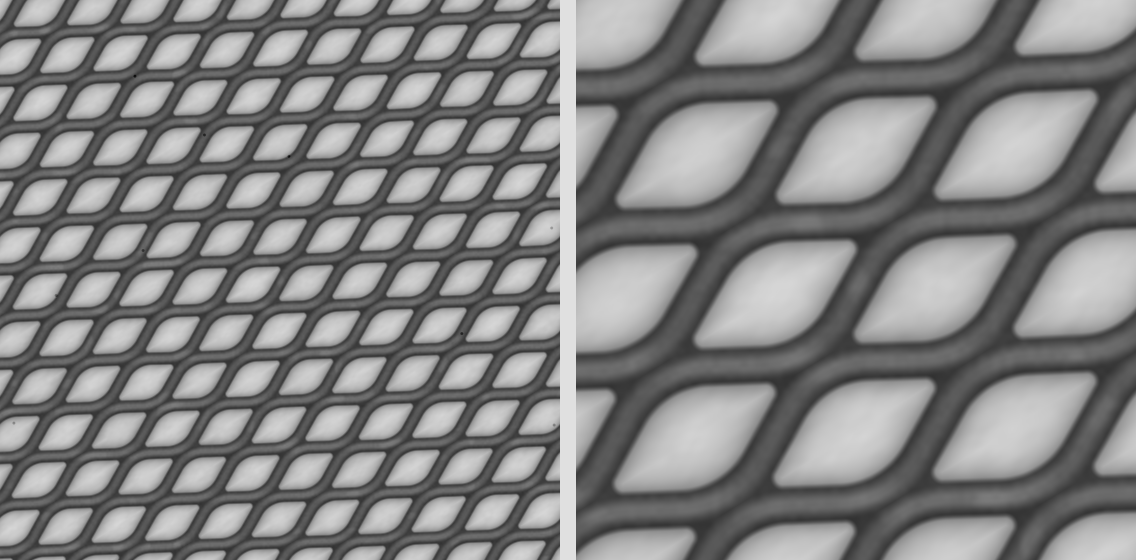
Left, the full canvas; right, a detail of the centre.
Give the GLSL for this texture, as a three.js fragment shader.

```glsl
// Grey expanded-metal mesh over a pale, softly mottled backing.
// Stair-shaped wires touch at nodes; each pixel is placed between four openings
// of a skewed lattice and shaded by its distance to their rounded outlines.

varying vec2 vUv;

// Lattice: step to the next opening across, and to the next row down-left
const vec2 ACROSS = vec2(0.0952, 0.0031);
const vec2 DOWN = vec2(-0.0479, -0.0857);
const vec2 ORIGIN = vec2(0.5, 0.5775);

const float WIRE_WIDTH = 0.0215;
const float BEND_RADIUS = 0.046;
const float TIP_RADIUS = 0.006;
const float EDGE_SOFTNESS = 0.0022;
const float WARP = 0.0016;

const float GROOVE_GREY = 0.225;
const float STEEP_GREY = 0.35;
const float LEVEL_GREY = 0.42;
const float BACKING_SHADE = 0.51;
const float BACKING_LIGHT = 0.825;
const float SHADE_REACH = 0.0085;
const float SPECK_GRID = 26.0;

float cross2(vec2 a, vec2 b) { return a.x * b.y - a.y * b.x; }

float hash(vec2 p) {
  vec3 q = fract(vec3(p.xyx) * 0.1031);
  q += dot(q, q.yzx + 33.33);
  return fract((q.x + q.y) * q.z);
}

float noise(vec2 p) {
  vec2 i = floor(p);
  vec2 f = fract(p);
  f = f * f * (3.0 - 2.0 * f);
  return mix(mix(hash(i), hash(i + vec2(1.0, 0.0)), f.x),
             mix(hash(i + vec2(0.0, 1.0)), hash(i + vec2(1.0, 1.0)), f.x), f.y);
}

// Distance to a rounded corner, from the distances e to its two sides;
// c is the cosine of the angle between the side normals.
float cornerDistance(vec2 e, float c, float radius) {
  e += radius;
  vec2 cone = e - c * e.yx;
  float side = max(e.x, e.y);
  float arc = sqrt(max(dot(e, cone), 0.0) / (1.0 - c * c));
  return (min(cone.x, cone.y) > 0.0 ? arc : side) - radius;
}

void main() {
  // Slight unevenness of the mesh
  vec2 warp = vec2(noise(vUv * 9.0), noise(vUv * 9.0 + 40.0)) - 0.5;
  vec2 p = vUv - ORIGIN + WARP * warp;

  // Skewed lattice coordinates
  float area = cross2(ACROSS, DOWN);
  vec2 grid = vec2(cross2(p, DOWN), cross2(ACROSS, p)) / area;
  vec2 f = fract(grid);
  vec2 pitch = abs(area) / vec2(length(DOWN), length(ACROSS));
  vec2 halfHole = 0.5 * (pitch - WIRE_WIDTH);
  float c = -dot(normalize(ACROSS), normalize(DOWN));

  // Two openings turn a round bend to this node, two a sharp tip
  float bend = min(cornerDistance(f * pitch - halfHole, c, BEND_RADIUS),
                   cornerDistance((1.0 - f) * pitch - halfHole, c, BEND_RADIUS));
  float tip = min(
    cornerDistance(vec2(f.x, 1.0 - f.y) * pitch - halfHole, -c, TIP_RADIUS),
    cornerDistance(vec2(1.0 - f.x, f.y) * pitch - halfHole, -c, TIP_RADIUS));
  float hole = min(bend, tip);

  // Backing: shaded near the wires, with diagonal mottling
  vec2 streak = vec2(dot(vUv, vec2(0.83, 0.56)), dot(vUv, vec2(-0.56, 0.83)));
  float mottle = noise(streak * vec2(55.0, 110.0)) * 0.6
               + noise(streak * vec2(130.0, 220.0) + 17.0) * 0.4 - 0.5;
  float depth = max(-hole, 0.0);
  float backing = mix(BACKING_LIGHT, BACKING_SHADE, exp(-depth / SHADE_REACH));
  backing += 0.05 * mottle + 0.025 * (hash(floor(grid + 0.5) + 90.0) - 0.5);

  // Wires: lighter core, dark edges and a dark groove where two meet
  float offset = abs(bend - 0.5 * WIRE_WIDTH) / (0.5 * WIRE_WIDTH);
  float core = 1.0 - smoothstep(0.1, 0.95, offset);
  vec2 fromNode = abs(f - 0.5);
  float level = smoothstep(-0.2, 0.2, fromNode.x - fromNode.y);
  float tilt = clamp((f.y - 0.5) * pitch.y / WIRE_WIDTH, -0.5, 0.5);
  float wire = mix(GROOVE_GREY, mix(STEEP_GREY, LEVEL_GREY, level), core);
  wire -= 0.05 * tilt * level;

  // Worn glints and fine grain on the metal
  float wear = smoothstep(0.68, 0.95, noise(vUv * 38.0 + 5.0));
  wire += 0.06 * wear * core + 0.025 * (noise(vUv * 240.0) - 0.5);

  float metal = smoothstep(-EDGE_SOFTNESS, EDGE_SOFTNESS, hole);
  float grey = mix(backing, wire, metal);

  // Sparse dust specks
  vec2 speckCell = floor(vUv * SPECK_GRID);
  vec2 speckAt = 0.2 + 0.6 * vec2(hash(speckCell + 7.0), hash(speckCell + 19.0));
  float speck = 1.0 - smoothstep(0.03, 0.1, length(fract(vUv * SPECK_GRID) - speckAt));
  grey -= 0.2 * speck * step(0.985, hash(speckCell + 3.0));

  gl_FragColor = vec4(vec3(grey), 1.0);
}
```
